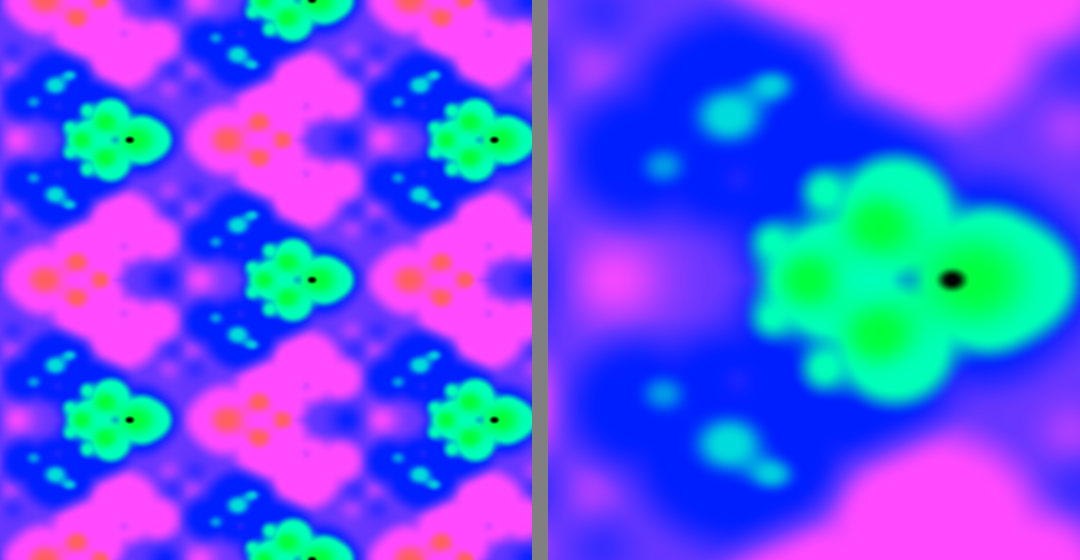
Left, the full canvas; right, a detail of the centre.
A WebGL 1 fragment shader for this pattern:

```glsl
precision highp float;
// Staggered lattice of soft blue darts with green hearts, interlocked with
// mirrored pink darts with red hearts. One motif, folded about its axis, is
// built from blended discs and glows, then summed with opposite signs.

uniform vec2 u_resolution;

#define VIEW_HEIGHT 7.68   // canvas height in design units
#define CELL_WIDTH 5.0     // horizontal repeat
#define ROW_STEP 1.92      // rows alternate by half a cell
#define BLEND 0.10         // rounding where discs join
#define BLUE vec3(0.0, 0.12, 1.0)
#define VIOLET vec3(0.40, 0.21, 1.0)
#define PINK vec3(1.0, 0.29, 1.0)
#define RED vec3(1.0, 0.38, 0.36)
#define CYAN vec3(0.0, 0.86, 0.86)
#define TEAL vec3(0.0, 1.0, 0.72)
#define GREEN vec3(0.0, 1.0, 0.22)

float disc(vec2 p, float x, float y, float radius) {
  return length(p - vec2(x, y)) - radius;
}

float join(float a, float b) {
  float h = max(BLEND - abs(a - b), 0.0) / BLEND;
  return min(a, b) - 0.25 * BLEND * h * h;
}

float glow(vec2 p, float x, float y, vec2 radius) {
  vec2 d = (p - vec2(x, y)) / radius;
  return exp(-dot(d, d));
}

// Dart silhouette: apex on the right, broad shoulders on the left
float bodyDistance(vec2 p) {
  float d = join(disc(p, 1.90, 0.0, 0.46), disc(p, 2.15, 0.0, 0.27));
  d = join(d, disc(p, 1.30, 0.30, 0.51));
  d = join(d, disc(p, 0.80, 0.72, 0.48));
  return join(d, disc(p, 0.34, 0.57, 0.28));
}

// Heart: rounded wedge with four prongs at its tail
float heartDistance(vec2 p) {
  float d = join(disc(p, 1.94, 0.0, 0.34), disc(p, 2.13, 0.0, 0.22));
  d = join(d, disc(p, 1.52, 0.29, 0.28));
  d = join(d, disc(p, 1.25, 0.0, 0.30));
  d = join(d, disc(p, 1.20, 0.40, 0.10));
  d = join(d, disc(p, 1.10, 0.0, 0.18));
  return join(d, disc(p, 0.96, 0.17, 0.09));
}

// Signed tone of one dart, with its tail notch and satellite dots
float tone(vec2 p) {
  float body = smoothstep(0.15, -0.12, bodyDistance(p));
  body *= 1.0 - 0.22 * glow(p, 0.80, 0.46, vec2(0.06));
  float notch = glow(p, 0.22, 0.0, vec2(0.25, 0.20));
  float dots = glow(p, 2.37, 0.95, vec2(0.14))
             + glow(p, 0.18, 1.22, vec2(0.14));
  return body - 0.95 * notch + 0.45 * dots;
}

// Warm spots inside the heart
float embers(vec2 p) {
  return glow(p, 1.44, 0.25, vec2(0.18, 0.16))
       + glow(p, 1.12, 0.0, vec2(0.16, 0.15))
       + glow(p, 1.88, 0.0, vec2(0.28, 0.24));
}

// Pair of pale flecks on each shoulder
float flecks(vec2 p) {
  float large = glow(p, 0.76, 0.75, vec2(0.16, 0.13))
              + 0.75 * glow(p, 0.96, 0.89, vec2(0.11, 0.08));
  float small = 0.62 * glow(p, 0.46, 0.52, vec2(0.12, 0.10));
  return smoothstep(0.12, 0.95, large + small);
}

// Wrap x so that the dart lies in the middle of its cell
float wrapCell(float x) {
  float margin = 0.25 * CELL_WIDTH;
  return mod(x + margin, CELL_WIDTH) - margin;
}

void main() {
  vec2 p = gl_FragCoord.xy / u_resolution.y * VIEW_HEIGHT;
  float nearestRow = floor(p.y / ROW_STEP + 0.5);
  float field = 0.0;
  float fleck = 0.0;
  float heart = 0.0;
  float greenEmber = 0.0;
  float redEmber = 0.0;
  float pupil = 0.0;

  // Gather both darts of the nearest row and its neighbours
  for (int i = -1; i <= 1; i++) {
    float row = nearestRow + float(i);
    float x = p.x + 0.5 * CELL_WIDTH * (row + 1.0);
    float y = abs(p.y - row * ROW_STEP);
    vec2 cool = vec2(wrapCell(x), y);
    vec2 warm = vec2(wrapCell(-x), y);
    field += tone(cool) - tone(warm);
    fleck += flecks(cool);
    heart += smoothstep(0.06, -0.07, heartDistance(cool));
    greenEmber += embers(cool);
    redEmber += embers(warm);
    vec2 eye = (cool - vec2(1.78, 0.0)) / vec2(0.055, 0.042);
    pupil += smoothstep(1.6, 0.3, length(eye));
  }

  // Ground tone, then the details of each dart
  field = clamp(field, -1.0, 1.0);
  vec3 color = mix(VIOLET, field < 0.0 ? PINK : BLUE, abs(field));
  color = mix(color, RED, smoothstep(0.25, 1.05, redEmber));
  color = mix(color, CYAN, min(fleck, 1.0));
  vec3 heartColor = mix(TEAL, GREEN, smoothstep(0.15, 1.1, greenEmber));
  color = mix(color, heartColor, min(heart, 1.0));
  color *= 1.0 - min(pupil, 1.0);
  gl_FragColor = vec4(color, 1.0);
}
```
